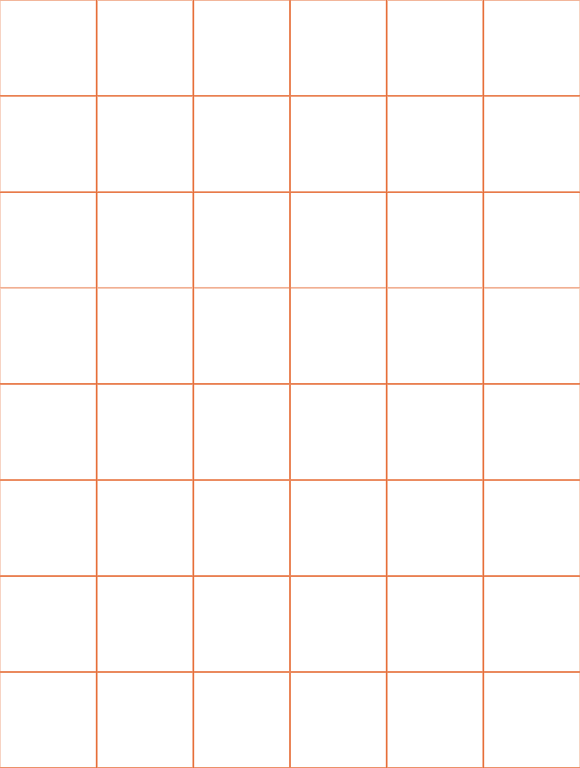
Give the GLSL for this pattern, as a Shadertoy shader.

```glsl
// A square grid of thin orange rules on white paper, six cells by eight.
// The distance to the nearest rule on each axis becomes ink coverage; rows vary
// a little in place and strength, one row is faded and the border is paler.

#define GRID vec2(6.0, 8.0)
#define PAPER vec3(1.0)
#define INK vec3(0.90, 0.43, 0.22)
#define RULE_WIDTH 0.00218      // fraction of canvas height
#define ROW_SHIFT 0.0003        // largest drift of a row, same unit
#define ROW_WEAR 0.12           // largest random loss of ink
#define FADED_ROW 5.0           // counted from the bottom
#define FADED_INK 0.55
#define SIDE_INK 0.36
#define TOP_INK 0.60
#define BOTTOM_INK 0.90

// Sine-free hash of one number to 0..1
float hash(float n) {
    n = fract(n * 0.1031 + 0.37);
    n *= n + 33.33;
    return fract(n * (n + n));
}

// Share of a pixel covered by a rule whose centre is dist away
float ruleCoverage(float dist, float pixel) {
    float halfRule = 0.5 * RULE_WIDTH;
    float halfPixel = 0.5 * pixel;
    float overlap = min(dist + halfPixel, halfRule) - max(dist - halfPixel, -halfRule);
    return clamp(overlap / pixel, 0.0, 1.0);
}

float columnInk(float column) {
    bool border = column < 0.5 || column > GRID.x - 0.5;
    return border ? SIDE_INK : 1.0;
}

float rowInk(float row) {
    if (row < 0.5) return BOTTOM_INK;
    if (row > GRID.y - 0.5) return TOP_INK;
    float worn = 1.0 - ROW_WEAR * hash(row + 11.0);
    return abs(row - FADED_ROW) < 0.5 ? FADED_INK : worn;
}

void mainImage(out vec4 fragColor, in vec2 fragCoord) {
    float pixel = 1.0 / iResolution.y;
    vec2 canvas = iResolution.xy * pixel;
    vec2 p = fragCoord * pixel;

    // Nearest rule on each axis
    vec2 pitch = canvas / GRID;
    vec2 rule = floor(p / pitch + 0.5);
    vec2 offset = p - rule * pitch;

    // Inner rows drift slightly from their exact place
    bool innerRow = rule.y > 0.5 && rule.y < GRID.y - 0.5;
    if (innerRow) offset.y -= ROW_SHIFT * (2.0 * hash(rule.y) - 1.0);

    // Ink both directions without darkening the crossings
    float vertical = ruleCoverage(abs(offset.x), pixel) * columnInk(rule.x);
    float horizontal = ruleCoverage(abs(offset.y), pixel) * rowInk(rule.y);
    fragColor = vec4(mix(PAPER, INK, max(vertical, horizontal)), 1.0);
}
```
